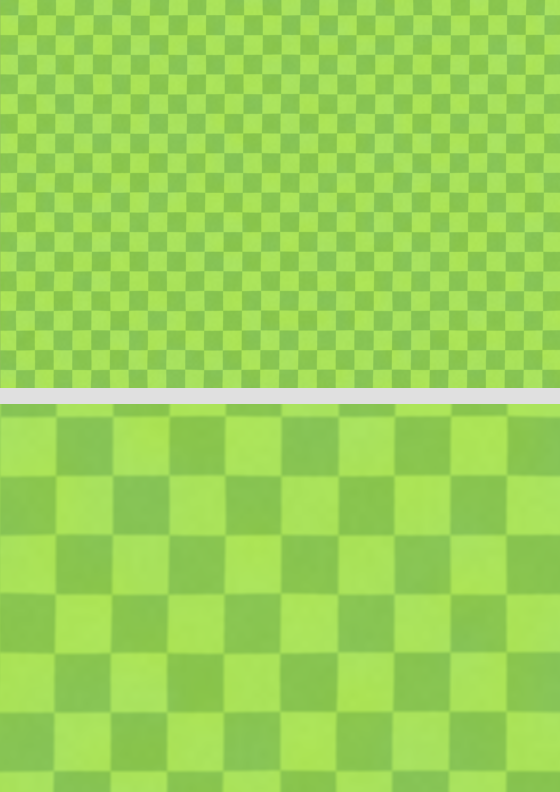
Top, the full canvas; bottom, a detail of the centre.
A WebGL 2 fragment shader for this pattern:

```glsl
#version 300 es
precision highp float;

uniform vec2 u_resolution;
out vec4 outColor;

const float PI = 3.14159265;
const vec2 CELLS = vec2(29.78, 19.70);   // squares across and down
const vec2 OFFSET = vec2(0.023, 0.219);  // cropped part of the first square
const float SHEAR = 0.136;               // sideways drift from top to bottom
const float EDGE_SOFTNESS = 0.045;       // half width of an edge, in squares

const vec3 DARK_GREEN = vec3(0.533, 0.770, 0.316);
const vec3 LIGHT_GREEN = vec3(0.667, 0.890, 0.355);

float hash(vec2 p) {
    vec3 q = fract(vec3(p.xyx) * 0.1031);
    q += dot(q, q.yzx + 33.33);
    return fract((q.x + q.y) * q.z);
}

float valueNoise(vec2 p) {
    vec2 i = floor(p);
    vec2 f = fract(p);
    f = f * f * (3.0 - 2.0 * f);
    float low = mix(hash(i), hash(i + vec2(1.0, 0.0)), f.x);
    float high = mix(hash(i + vec2(0.0, 1.0)), hash(i + vec2(1.0, 1.0)), f.x);
    return mix(low, high, f.y);
}

// Noise centred on zero, from -1 to 1
float signedNoise(vec2 p) {
    return 2.0 * valueNoise(p) - 1.0;
}

// Square wave with soft flanks: +1 in even cells, -1 in odd cells
vec2 softSquareWave(vec2 p, vec2 softness) {
    vec2 s = clamp(sin(PI * p) / (PI * softness), -1.0, 1.0);
    return s * (1.5 - 0.5 * s * s);
}

// 1 on dark squares, 0 on light squares
float checker(vec2 p, vec2 softness) {
    vec2 wave = softSquareWave(p, softness);
    return 0.5 + 0.5 * wave.x * wave.y;
}

// Faint mottling, strongest in the blue channel
vec3 mottle(vec2 p) {
    float grain = signedNoise(p * 7.0);
    float blotch = signedNoise(p * 1.7 + 41.0);
    float tint = signedNoise(p * 1.1 + 97.0);
    return 0.006 * grain + vec3(0.007, 0.003, -0.024) * tint
         + vec3(0.004, 0.004, 0.006) * blotch;
}

void main() {
    vec2 uv = gl_FragCoord.xy / u_resolution;
    float down = 1.0 - uv.y;

    // Grid coordinates, counted from the upper left
    vec2 grid = vec2(uv.x, down) * CELLS + OFFSET;
    grid.x += SHEAR * down;

    // Slightly uneven square sides
    vec2 wobble = vec2(signedNoise(grid * 0.8 + 13.0),
                       signedNoise(grid * 0.8 + 71.0));
    vec2 softness = max(vec2(EDGE_SOFTNESS), 0.7 * CELLS / u_resolution);
    float dark = checker(grid + 0.018 * wobble, softness);

    vec3 color = mix(LIGHT_GREEN, DARK_GREEN, dark);

    // Small tone change from square to square
    color += 0.006 * (hash(floor(grid) + 5.0) - 0.5);
    color += mottle(grid);

    // Thin dull line along the left border
    float border = 1.0 - smoothstep(0.0007, 0.0021, uv.x);
    color = mix(color, vec3(0.56, 0.74, 0.36), 0.5 * border);

    outColor = vec4(clamp(color, 0.0, 1.0), 1.0);
}
```
